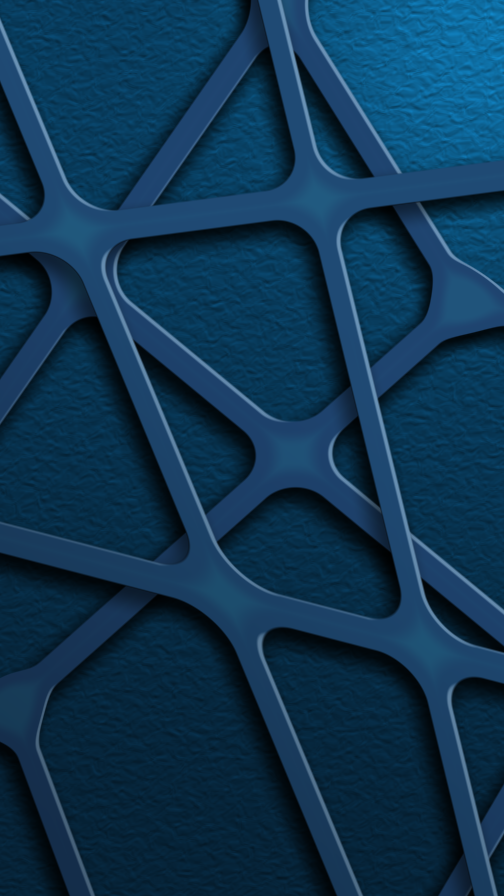
Reproduce this background procedurally as a Shadertoy shader.

```glsl
// Two stacked lattices of rounded blue bars with lit rims above grained leather.
#define FILLET 0.075
#define BAR_WIDTH 0.020
#define RIM_WIDTH 0.0075
#define LIGHT_DIR vec2(0.93, 0.36)
#define SHADOW_SHIFT vec2(0.014, 0.022)
#define SHADOW_DEPTH 0.85
#define GRAIN_SCALE vec2(75.0, 125.0)
#define GRAIN_CONTRAST 0.42
#define BAR_BLUE vec3(0.115, 0.255, 0.420)
#define BAR_TEAL vec3(0.125, 0.345, 0.485)
#define RIM_COLOR vec3(0.43, 0.58, 0.71)

// Bars as start and end points, in canvas widths
const vec4 FRONT[4] = vec4[4](
    vec4(-0.062, 1.829, 0.747, -0.127), vec4(-0.1, 1.287, 1.1, 1.443),
    vec4(0.515, 1.86, 0.989, -0.1), vec4(-0.1, 0.738, 1.1, 0.426));
const vec4 BACK[8] = vec4[8](
    vec4(0.602, 1.843, -0.1, 0.837), vec4(0.498, 1.866, 0.926, 1.181),
    vec4(0.926, 1.181, 0.023, 0.377), vec4(0.926, 1.181, 1.1, 1.14),
    vec4(-0.1, 1.441, 1.1, 0.449), vec4(0.023, 0.377, 0.21, -0.125),
    vec4(0.023, 0.377, -0.1, 0.33), vec4(1.07, 0.292, 0.84, -0.1));

float hash(vec2 p) {
    vec3 q = fract(p.xyx * 0.1031);
    q += dot(q, q.yzx + 33.33);
    return fract((q.x + q.y) * q.z);
}

float noise(vec2 p) {
    vec2 i = floor(p), f = fract(p);
    f = f * f * (3.0 - 2.0 * f);
    return mix(mix(hash(i), hash(i + vec2(1, 0)), f.x),
               mix(hash(i + vec2(0, 1)), hash(i + vec2(1, 1)), f.x), f.y);
}

// Steep bars are slightly slimmer than flat ones
float barDistance(vec2 p, vec4 bar) {
    vec2 axis = bar.zw - bar.xy, q = p - bar.xy;
    float along = clamp(dot(q, axis) / dot(axis, axis), 0.0, 1.0);
    return length(q - axis * along) - BAR_WIDTH - 0.01 * abs(normalize(axis).x);
}

float filletUnion(float a, float b) {
    vec2 u = max(vec2(FILLET - a, FILLET - b), 0.0);
    return max(FILLET, min(a, b)) - length(u);
}

float lattice(vec2 p, bool isFront) {
    float d = 9.0;
    int count = isFront ? 4 : 8;
    for (int i = 0; i < count; i++)
        d = filletUnion(d, barDistance(p, isFront ? FRONT[i] : BACK[i]));
    return d;
}

// Wavy leather relief, stretched sideways
float relief(vec2 p) {
    vec2 q = p * GRAIN_SCALE;
    q += 1.4 * vec2(noise(q * 0.6), noise(q * 0.6 + 37.0));
    return 0.65 * noise(q) + 0.35 * noise(q * 2.1 + 11.0);
}

vec3 leather(vec2 p) {
    float height = smoothstep(0.0, 1.6, p.y + 0.3 * p.x - 0.1);
    vec3 color = mix(vec3(0.022, 0.135, 0.215), vec3(0.030, 0.235, 0.365), height);
    vec2 toGlow = p - vec2(0.98, 1.72);
    color += vec3(0.025, 0.20, 0.28) * exp(-7.0 * dot(toGlow, toGlow));
    float slope = relief(p + vec2(0.001, 0.003)) - relief(p - vec2(0.001, 0.003));
    return color * (1.0 + GRAIN_CONTRAST * slope);
}

// Casts the shadow of one lattice, then paints the lattice itself
vec3 paintLattice(vec3 color, vec2 p, bool isFront) {
    float pixel = 1.3 / iResolution.x;
    float d = lattice(p, isFront);
    float shade = 1.0 - smoothstep(-0.022, 0.038, lattice(p + SHADOW_SHIFT, isFront));
    color *= 1.0 - SHADOW_DEPTH * shade;

    // Flat face: bluer along the bars, teal at the joints, dim at the lower left
    float teal = smoothstep(0.018, 0.055, -d) * 0.7 + (isFront ? 0.25 : 0.0);
    float light = 0.68 + 0.36 * smoothstep(0.0, 1.3, 0.6 * p.x + 0.75 * p.y);
    vec3 face = mix(BAR_BLUE, BAR_TEAL, teal) * light;

    // Rim on the edges that face the light
    vec2 e = vec2(0.0015, 0.0);
    vec2 normal = normalize(vec2(lattice(p + e.xy, isFront) - lattice(p - e.xy, isFront),
                                 lattice(p + e.yx, isFront) - lattice(p - e.yx, isFront)) + 1e-6);
    float facing = smoothstep(0.2, 0.95, dot(normal, LIGHT_DIR));
    float rim = smoothstep(-pixel, pixel, d + RIM_WIDTH * facing) * facing;
    face = mix(face, RIM_COLOR * light, rim * 0.9);

    return mix(color, face, smoothstep(pixel, -pixel, d));
}

void mainImage(out vec4 fragColor, in vec2 fragCoord) {
    vec2 p = fragCoord / iResolution.x;
    vec3 color = leather(p);
    color = paintLattice(color, p, false);
    // The front shadow falls more softly on the bars behind
    float onBack = smoothstep(0.002, -0.002, lattice(p, false));
    vec3 front = paintLattice(color, p, true);
    float open = smoothstep(0.0, 0.003, lattice(p, true));
    color = mix(front, color, 0.4 * onBack * open);
    fragColor = vec4(color, 1.0);
}
```
